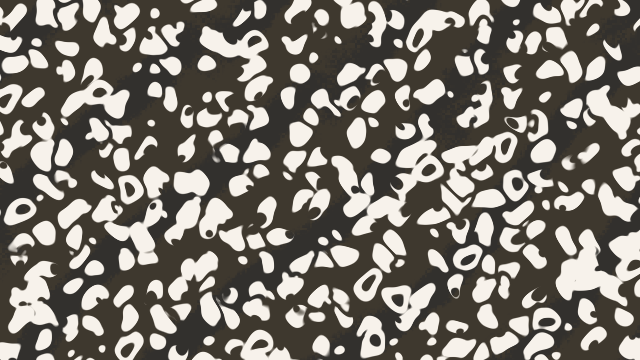
A Shadertoy shader for this pattern:

```glsl
// Cream, pebble-like patches scattered over dark brown ground with faint diagonal bands.
// Each cell of a jittered grid holds one lobed, bitten or ringed blob; the two nearest
// blobs are either fused or parted by a thin gap, and layered sines bend all outlines.

const vec3 CREAM = vec3(0.97, 0.95, 0.92);
const vec3 BROWN = vec3(0.245, 0.22, 0.18);
const vec3 CHARCOAL = vec3(0.195, 0.187, 0.175);
const float ROWS = 13.0;          // grid cells per canvas height
const float SOFTNESS = 0.0022;    // half edge width, in canvas heights

vec3 hash3(vec2 p) {
    vec3 q = fract(p.xyx * vec3(0.1031, 0.1030, 0.0973));
    q += dot(q, q.yxz + 33.33);
    return fract((q.xxy + q.yzz) * q.zyx);
}

vec2 direction(float angle) {
    return vec2(cos(angle), sin(angle));
}

float smoothMin(float a, float b, float k) {
    float h = max(k - abs(a - b), 0.0) / k;
    return min(a, b) - 0.25 * k * h * h;
}

float smoothMax(float a, float b, float k) {
    return -smoothMin(-a, -b, k);
}

// Layered sines that make round outlines irregular
vec2 warp(vec2 p) {
    p += 0.11 * sin(p.yx * vec2(2.7, 3.1) + vec2(0.4, 2.1));
    p += 0.045 * sin(p.yx * vec2(6.9, 6.1) + p * 1.7);
    return p;
}

// Ellipse with its long axis along the given angle
float ellipse(vec2 p, float angle, float radius, float stretch) {
    vec2 axis = direction(angle);
    vec2 q = vec2(dot(p, axis), dot(p, vec2(-axis.y, axis.x)));
    return length(q * vec2(1.0 / stretch, stretch)) - radius;
}

// One patch around the origin, shaped by the hash of its cell
float blob(vec2 p, vec2 cell) {
    vec3 shape = hash3(cell + 17.0);
    vec3 detail = hash3(cell + 53.0);
    vec3 kind = hash3(cell + 91.0);
    float angle = 0.9 + 2.4 * (shape.x - 0.5);
    float radius = mix(0.29, 0.47, shape.y);
    float stretch = mix(1.0, 1.4, shape.z);

    // Small round dots
    if (kind.x < 0.1) return length(p) - mix(0.11, 0.2, shape.y);

    // Rings with an off-centre hole
    if (kind.x > 0.93) {
        float hole = ellipse(p - 0.08 * direction(detail.x * 6.28), angle, 0.22, stretch);
        return smoothMax(ellipse(p, angle, 0.5, 1.12), -hole, 0.05);
    }

    // Body with a side lobe
    float d = ellipse(p, angle, radius, stretch);
    if (kind.y < 0.5) {
        vec2 lobe = radius * 1.15 * direction(detail.x * 6.28);
        d = smoothMin(d, length(p - lobe) - mix(0.12, 0.2, detail.y), 0.15);
    }

    // Round bite that leaves crescents and horns
    if (kind.z < 0.55) {
        vec2 bite = radius * mix(0.65, 1.1, detail.y) * direction(detail.z * 6.28);
        d = smoothMax(d, mix(0.12, 0.27, detail.x) - length(p - bite), 0.04);
    }
    return d;
}

// Distance to the two nearest blobs
vec2 nearestBlobs(vec2 p) {
    vec2 base = floor(p);
    vec2 nearest = vec2(9.0);
    for (int y = -1; y <= 1; y++)
    for (int x = -1; x <= 1; x++) {
        vec2 cell = base + vec2(x, y);
        vec2 center = cell + 0.5 + 0.66 * (hash3(cell).xy - 0.5);
        float d = blob(p - center, cell);
        nearest.y = min(nearest.y, max(nearest.x, d));
        nearest.x = min(nearest.x, d);
    }
    return nearest;
}

// Blobs fuse in some regions and stay apart in others
float patches(vec2 p) {
    vec2 near = nearestBlobs(warp(p));
    float fused = smoothMin(near.x, near.y, 0.14);
    float parted = smoothMax(near.x, 0.07 - 0.5 * (near.y - near.x), 0.06);
    float region = sin(p.x * 0.83 + 1.3 * sin(p.y * 0.6)) + sin(p.y * 1.1 - p.x * 0.35);
    return mix(parted, fused, smoothstep(0.2, 0.6, region));
}

// Faint diagonal bands with ragged, grainy borders
vec3 ground(vec2 p) {
    float across = 0.72 * p.x - 0.7 * p.y;
    float wave = sin(across * 21.0 + 1.1 * sin(p.x * 3.1 + p.y * 2.0));
    wave += 0.45 * sin(across * 38.0 + 1.5 * sin(p.y * 5.0 + p.x * 3.0));
    wave += 0.15 * sin(p.x * 47.0 + 2.0 * sin(p.y * 39.0));
    float grain = hash3(floor(p * 144.0)).x - 0.5;
    return mix(BROWN, CHARCOAL, smoothstep(0.1, 0.7, wave + 0.5 * grain));
}

void mainImage(out vec4 fragColor, in vec2 fragCoord) {
    vec2 p = fragCoord / iResolution.y;
    float edge = max(SOFTNESS, 0.6 / iResolution.y);
    float d = patches(p * ROWS + 40.0) / ROWS;
    float cover = 1.0 - smoothstep(-edge, edge, d);
    fragColor = vec4(mix(ground(p), CREAM, cover), 1.0);
}
```
